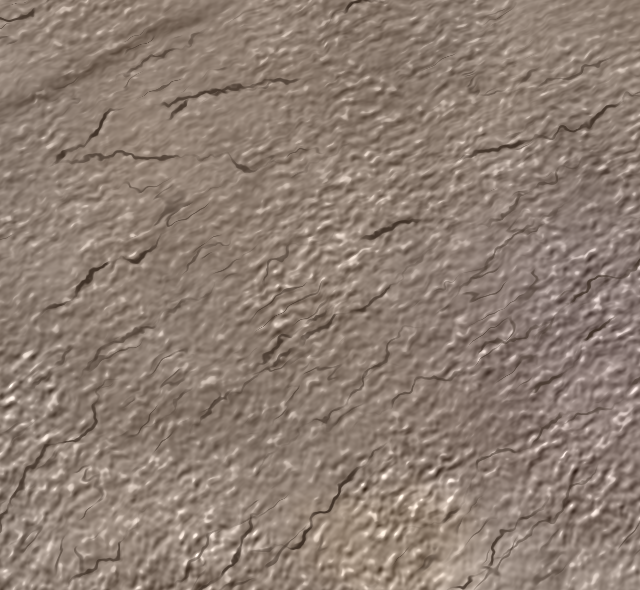
Reproduce this texture procedurally as a Shadertoy shader.

```glsl
// Weathered brown rock face with slanted grain, thin dark cracks and pale patches.
#define BASE_COLOR vec3(0.563, 0.503, 0.457)
#define CRACK_COLOR vec3(0.23, 0.175, 0.135)
#define GRAIN_FREQ vec2(50.0, 72.0)
#define GRAIN_CONTRAST 0.30
#define FLECK_GAIN 0.13
#define CRACK_GRID 6
#define CRACK_WIDTH 0.0036
#define CRACK_DEPTH 0.95
#define FISSURE_DEPTH 0.5

float hash(vec2 p) {
    return fract(sin(dot(p, vec2(127.1, 311.7))) * 43758.5453);
}

float noise(vec2 p) {
    vec2 i = floor(p), f = fract(p);
    f = f * f * (3.0 - 2.0 * f);
    return mix(mix(hash(i), hash(i + vec2(1, 0)), f.x),
               mix(hash(i + vec2(0, 1)), hash(i + vec2(1, 1)), f.x), f.y);
}

float fbm(vec2 p) {
    float sum = 0.0, amp = 0.5;
    for (int i = 0; i < 4; i++) {
        sum += amp * noise(p);
        p = mat2(1.6, 1.2, -1.2, 1.6) * p + 7.3;
        amp *= 0.5;
    }
    return sum / 0.9375;
}

// Curved grain axes: x runs along the grain, y across it; flatter toward the top.
vec2 grainSpace(vec2 p) {
    p += 0.012 * (vec2(noise(p * 17.0), noise(p * 17.0 + 40.0)) - 0.5);
    p += 0.007 * (vec2(noise(p * 75.0 + 11.0), noise(p * 75.0 + 70.0)) - 0.5);
    float across = p.x - 0.9 * p.y - 0.55 * p.y * p.y;
    return vec2(0.8 * p.x + 0.6 * p.y, across);
}

// Short elongated flecks mixed with finer rounder grit
float grainHeight(vec2 p) {
    vec2 q = grainSpace(p) * GRAIN_FREQ;
    float grit = noise(mat2(0.8, 0.6, -0.6, 0.8) * p * 125.0);
    return 0.46 * noise(q) + 0.30 * noise(q * vec2(1.7, 1.5) + 31.0) + 0.24 * grit;
}

// Returns the crack darkness in x and the lit lower lip in y.
vec2 cracks(vec2 p, float aspect, float pixel) {
    vec2 result = vec2(0.0);
    float ragged = 0.009 * (noise(p * 65.0) - 0.5) + 0.005 * (noise(p * 140.0) - 0.5);
    for (int i = 0; i < CRACK_GRID * CRACK_GRID; i++) {
        vec2 cell = vec2(i % CRACK_GRID, i / CRACK_GRID);
        vec2 jitter = vec2(hash(cell + 3.1), hash(cell + 8.7));
        vec2 center = (cell + jitter) / float(CRACK_GRID) * vec2(aspect, 1.0);
        float angle = mix(0.82, 0.46, center.y) + 0.35 * (hash(cell + 21.9) - 0.5);
        angle -= 0.55 * step(0.82, hash(cell + 15.3));
        float reach = mix(0.06, 0.27, pow(hash(cell + 33.3), 1.8));

        vec2 d = p - center;
        d = vec2(dot(d, vec2(cos(angle), sin(angle))), dot(d, vec2(-sin(angle), cos(angle))));
        float seed = float(i) * 7.7;
        float wobble = 0.045 * (noise(vec2(d.x * 13.0, seed)) - 0.5)
                     + 0.017 * (noise(vec2(d.x * 48.0, seed + 3.0)) - 0.5) + ragged;
        float off = d.y - wobble;
        float taper = 1.0 - smoothstep(0.5, 1.0, abs(d.x) / reach);
        float gaps = smoothstep(0.2, 0.5, noise(vec2(d.x * 30.0, seed + 5.0)));
        float strength = taper * mix(0.2, 1.0, gaps) * mix(0.5, 1.0, hash(cell + 41.0));
        float width = CRACK_WIDTH * (0.3 + 0.9 * strength);
        float core = 1.0 - smoothstep(width * 0.3, width + pixel, abs(off));
        float shade = 0.22 * exp(-abs(off) / 0.007);
        float lip = exp(-pow((off + 0.009) / 0.004, 2.0));
        result = max(result, strength * vec2(max(core, shade), lip));
    }
    return result;
}

// Short broken dark slits that gather in rough zones
float fissures(vec2 p) {
    vec2 q = grainSpace(p) * vec2(11.0, 23.0);
    float slit = abs(noise(q + 60.0) + 0.25 * noise(q * 3.0) - 0.62);
    float zone = smoothstep(0.5, 0.68, fbm(p * 8.0 + 33.0));
    return zone * (1.0 - smoothstep(0.01, 0.065, slit)) * smoothstep(0.3, 0.6, noise(p * 36.0));
}

float softSpot(vec2 p, vec2 center, vec2 radius) {
    vec2 d = (p - center) / radius;
    return 1.0 - smoothstep(0.4, 1.2, length(d) + 0.7 * (fbm(p * 14.0) - 0.5));
}

void mainImage(out vec4 fragColor, in vec2 fragCoord) {
    vec2 p = fragCoord / iResolution.y;
    float aspect = iResolution.x / iResolution.y;
    float pixel = 1.0 / iResolution.y;

    // Relief lit from the upper left, rougher toward the bottom
    float height = grainHeight(p);
    float relief = height - grainHeight(p + vec2(-0.005, 0.008));
    float rough = mix(1.2, 0.65, smoothstep(0.2, 1.0, p.y));
    rough *= mix(0.7, 1.3, smoothstep(0.35, 0.65, fbm(p * 6.0 + 2.0)));
    float tone = GRAIN_CONTRAST * rough * (relief + 0.45 * (height - 0.5));
    tone += FLECK_GAIN * rough * smoothstep(0.64, 0.84, height);
    tone += 0.15 * (fbm(p * 7.0 + 20.0) - 0.5);

    // Warm left, violet right
    vec3 color = BASE_COLOR + tone;
    float violet = 1.0 - smoothstep(0.0, 0.5, length(p - vec2(0.95 * aspect, 0.4)));
    color += violet * vec3(-0.035, -0.04, -0.012);
    color += vec3(0.022, 0.006, -0.012) * (fbm(p * 4.0 + 50.0) - 0.4);

    // Pale worn patches along the bottom
    float slab = softSpot(p, vec2(0.62 * aspect, 0.08), vec2(0.18, 0.10));
    float chip = softSpot(p, vec2(0.69 * aspect, 0.16), vec2(0.06, 0.03));
    float edge = smoothstep(0.58, 0.8, noise(p * 13.0 + 4.0)) * (1.0 - smoothstep(0.0, 0.14, p.y));
    color += slab * vec3(0.06, 0.05, 0.03) + 0.12 * chip + 0.10 * edge;

    // Broad dark seam across the upper left corner
    float seam = p.y - 0.815 - 0.48 * p.x + 0.02 * (noise(p * 12.0) - 0.5);
    color -= 0.13 * exp(-pow(seam / 0.013, 2.0)) * (1.0 - smoothstep(0.3, 0.5, p.x));

    vec2 crack = cracks(p, aspect, pixel);
    color += 0.06 * crack.y;
    color = mix(color, CRACK_COLOR, FISSURE_DEPTH * fissures(p));
    color = mix(color, CRACK_COLOR, CRACK_DEPTH * crack.x);
    fragColor = vec4(clamp(color, 0.0, 1.0), 1.0);
}
```
